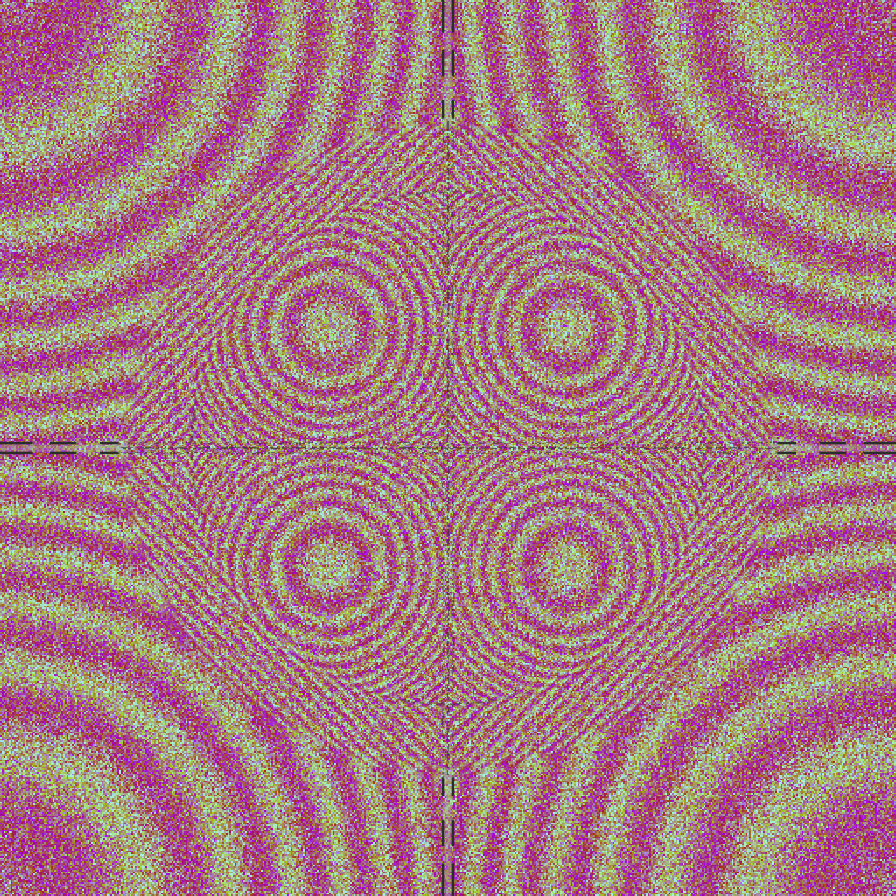
Give the GLSL for this pattern, as a three.js fragment shader.

```glsl
// Grainy interference rings: four tight ring sets about the centre and four
// broad ones about the corners, joined by a zone of fine diagonal stripes.
// Ring phase grows with squared distance; hashed grain scatters the palette.
varying vec2 vUv;

const float TAU = 6.2831853;

// Sine-free hash of a cell
float hash(vec2 cell) {
  vec3 q = fract(vec3(cell.xyx) * 0.1031);
  q += dot(q, q.yzx + 33.33);
  return fract((q.x + q.y) * q.z);
}

// Cyclic palette: cyan, olive, purple, crimson at constant red
vec3 palette(float t) {
  return vec3(0.65,
              0.48 + 0.47 * cos(TAU * t),
              0.51 + 0.45 * cos(TAU * (2.0 * t + 0.14)));
}

// Soft line of a given half width
float line(float dist, float halfWidth) {
  return 1.0 - smoothstep(halfWidth * 0.5, halfWidth * 1.5, abs(dist));
}

// Dark marks beside one axis: across is the distance from it, along the distance down it
float axisMarks(float across, float along, float grain) {
  float edge = 0.5 - along;
  float duty = 0.75 - 2.7 * edge;
  float cycle = fract(edge / 0.056);
  float dash = 1.0 - smoothstep(duty - 0.03, duty + 0.03, cycle);
  float outer = 1.0 - smoothstep(0.130, 0.136, edge);
  float rails = line(across - 0.0055, 0.0014) * dash * outer;
  float spine = line(across, 0.0014) * (1.0 - outer) * step(0.5, grain);
  float sleeve = line(across - 0.0055, 0.0013) * (1.0 - outer) * step(0.75, grain);
  return max(rails, max(0.6 * spine, 0.5 * sleeve));
}

void main() {
  vec2 p = abs(vUv - 0.5);
  float radius = length(p);
  vec2 cell = floor(vUv * 512.0);

  // Ring phases of the three zones
  vec2 toCorner = vec2(0.5) - p;
  vec2 toEye = p - 0.133;
  float cornerPhase = 0.65 - dot(toCorner, toCorner) / 0.0398;
  float eyePhase = 0.05 - dot(toEye, toEye) / 0.0034;
  float stripePhase = -(p.x + p.y) * 0.7071 / 0.0125;

  // Average two grains per cell, each with its own slightly ragged zone border
  vec3 color = vec3(0.0);
  for (int i = 0; i < 2; i++) {
    vec2 seed = cell + float(i) * vec2(531.0, 877.0);
    float jitter = hash(seed) + hash(seed + 617.0) - 1.0;
    float ragged = radius + 0.012 * jitter;
    vec3 grain = palette(eyePhase + 0.52 * jitter);
    grain = mix(grain, palette(stripePhase + 0.54 * jitter), smoothstep(0.283, 0.290, ragged));
    grain = mix(grain, palette(cornerPhase + 0.51 * jitter), smoothstep(0.352, 0.364, ragged));
    color += 0.5 * grain;
  }

  // Pale channel between the outer rails of each axis
  float speckle = hash(cell + 211.0);
  float channel = line(min(p.x, p.y), 0.004) * smoothstep(0.352, 0.364, radius);
  color = mix(color, vec3(0.65, 0.45 + 0.4 * speckle, 0.65), 0.4 * channel);

  // Broken dark arcs that bulge towards the four sides
  float nearAxis = 1.0 - smoothstep(0.03, 0.10, min(p.x, p.y));
  float arc = line(radius - 0.286, 0.0014) * nearAxis * step(0.5, speckle);

  // Axis dashes and spines
  float marks = max(axisMarks(p.x, p.y, speckle), axisMarks(p.y, p.x, speckle));
  color = mix(color, vec3(0.16, 0.18, 0.17), max(marks, 0.45 * arc));

  gl_FragColor = vec4(color, 1.0);
}
```
